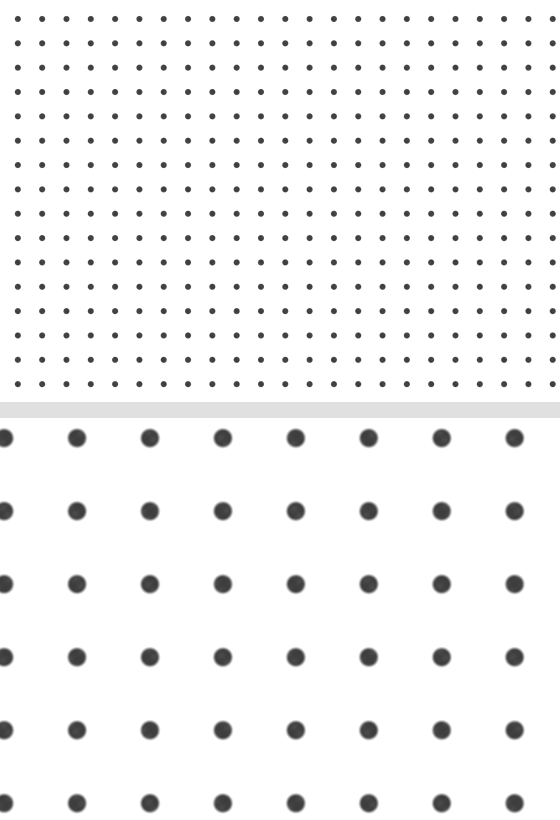
Top: the whole. Bottom: its middle third, enlarged.
Reproduce this pattern procedurally as a Shadertoy shader.

```glsl
// Draws a regular 23 by 16 grid of small soft charcoal dots on white.

const vec2 GRID_COUNT = vec2(23.0, 16.0);
const vec2 GRID_ORIGIN = vec2(0.0444, 0.0444);  // lower left dot, in canvas heights
const vec2 GRID_PITCH = vec2(0.06048, 0.06056);
const float DOT_RADIUS = 0.0074;
const float EDGE_SOFTNESS = 0.0018;
const vec3 PAPER = vec3(1.0);
const vec3 INK = vec3(0.24);
const vec3 WORN_INK = vec3(0.34);

// Index of the closest dot, kept inside the grid
vec2 nearestCell(vec2 p, vec2 origin, vec2 pitch, vec2 count) {
    return clamp(round((p - origin) / pitch), vec2(0.0), count - 1.0);
}

float circleDistance(vec2 p, float radius) {
    return length(p) - radius;
}

// Layered sines, phase-shifted per cell, in the range 0 to 1
float inkWear(vec2 p, vec2 cell) {
    float phase = dot(cell, vec2(1.7, 2.3));
    float waves = sin(p.x * 3.1 + p.y * 2.2 + phase)
                + 0.6 * sin(p.y * 5.3 - p.x * 3.7 + phase * 1.9);
    return 0.5 + waves / 3.2;
}

float coverage(float distanceToEdge, float softness) {
    return 1.0 - smoothstep(-softness, softness, distanceToEdge);
}

void mainImage(out vec4 fragColor, in vec2 fragCoord) {
    vec2 p = fragCoord / iResolution.y;
    vec2 cell = nearestCell(p, GRID_ORIGIN, GRID_PITCH, GRID_COUNT);
    vec2 local = p - GRID_ORIGIN - cell * GRID_PITCH;

    // Slightly uneven ink inside each dot
    float wear = inkWear(local / DOT_RADIUS, cell);
    vec3 ink = mix(INK, WORN_INK, 0.5 * wear * wear);

    // Soft edge, never thinner than a pixel
    float softness = max(EDGE_SOFTNESS, 0.7 / iResolution.y);
    float dotMask = coverage(circleDistance(local, DOT_RADIUS), softness);

    fragColor = vec4(mix(PAPER, ink, dotMask), 1.0);
}
```
